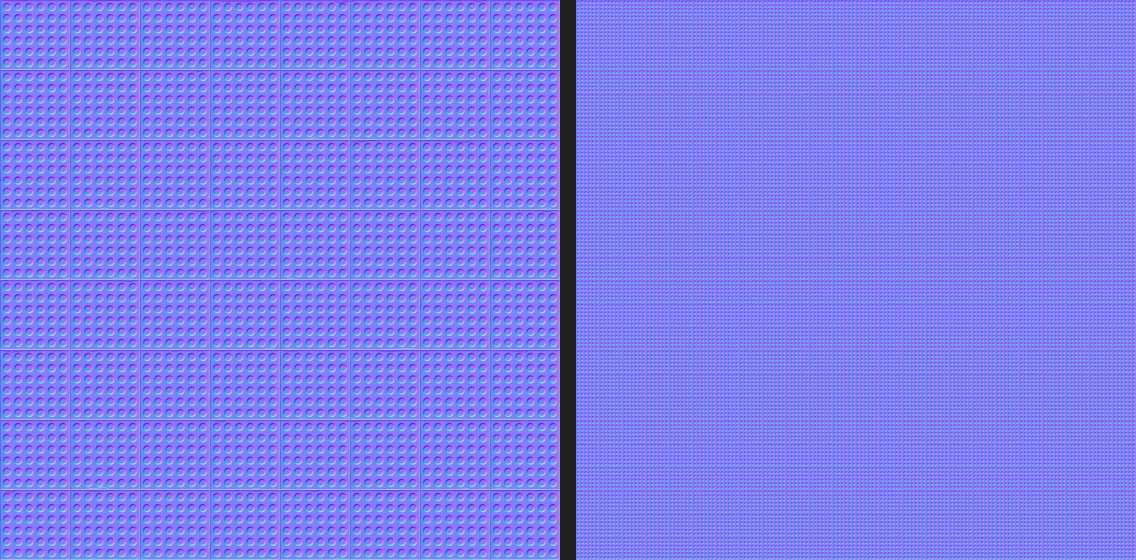
Left: one tile. Right: repeated 3 by 3.
This texture map is drawn by a Shadertoy shader. Its source:

```glsl
// Tangent-space normal map of 8 x 8 floor plates, each with 6 x 6 raised round studs.
// Stud slopes are analytic; grooves and chipped plate edges come from a height field.
// Normals are averaged over each pixel, with green pointing down the canvas.

const float PLATES = 8.0;

float hash(vec2 p) {
    vec3 q = fract(vec3(p.xyx) * 0.1031);
    q += dot(q, q.yzx + 33.33);
    return fract((q.x + q.y) * q.z);
}

// Value noise that wraps after a whole number of cells
float wrapNoise(vec2 p, vec2 period) {
    vec2 cell = floor(p), f = fract(p);
    f = f * f * (3.0 - 2.0 * f);
    vec2 a = mod(cell, period), b = mod(cell + 1.0, period);
    return mix(mix(hash(a), hash(vec2(b.x, a.y)), f.x),
               mix(hash(vec2(a.x, b.y)), hash(b), f.x), f.y);
}

// Chips run along a plate edge and fade out with distance from it
float edgeChip(vec2 alongAcross, float edgeDist, float seed) {
    vec2 freq = vec2(6.0, 24.0);
    float n = wrapNoise(alongAcross * freq + seed, freq * PLATES);
    return smoothstep(0.62, 0.74, n - edgeDist * 8.0);
}

// Height of grooves and worn edges, in plate units
float plateHeight(vec2 p) {
    vec2 d = 0.5 - abs(fract(p) - 0.5);
    float groove = smoothstep(0.0, 0.018, min(d.x, d.y));
    float chip = max(edgeChip(p.xy, d.y, 0.0), edgeChip(p.yx, d.x, 17.0));
    return 0.009 * groove - 0.006 * chip;
}

// Outward slope on the rim of the nearest stud
vec2 studSlope(vec2 p) {
    vec2 f = fract(p);
    vec2 index = clamp(floor((f - 0.02) / 0.16), 0.0, 5.0);
    vec2 offset = f - (0.1 + 0.16 * index);
    float r = length(offset);
    float rim = smoothstep(0.013, 0.005, abs(r - 0.05));
    return 1.25 * rim * offset / max(r, 0.001);
}

vec3 surfaceNormal(vec2 p) {
    vec2 e = vec2(0.003, 0.0);
    float h = plateHeight(p);
    vec2 rise = vec2(plateHeight(p + e.xy), plateHeight(p + e.yx)) - h;
    vec2 slope = studSlope(p) - rise / e.x;
    return normalize(vec3(slope.x, -slope.y, 1.0));
}

void mainImage(out vec4 fragColor, in vec2 fragCoord) {
    // Average a 4 x 4 grid of normals inside the pixel
    vec3 normal = vec3(0.0);
    for (int j = 0; j < 4; j++) {
        for (int i = 0; i < 4; i++) {
            vec2 jitter = (vec2(i, j) + 0.5) / 4.0 - 0.5;
            normal += surfaceNormal((fragCoord + jitter) / iResolution.xy * PLATES);
        }
    }
    fragColor = vec4(0.5 + 0.5 * normal / 16.0, 1.0);
}
```
